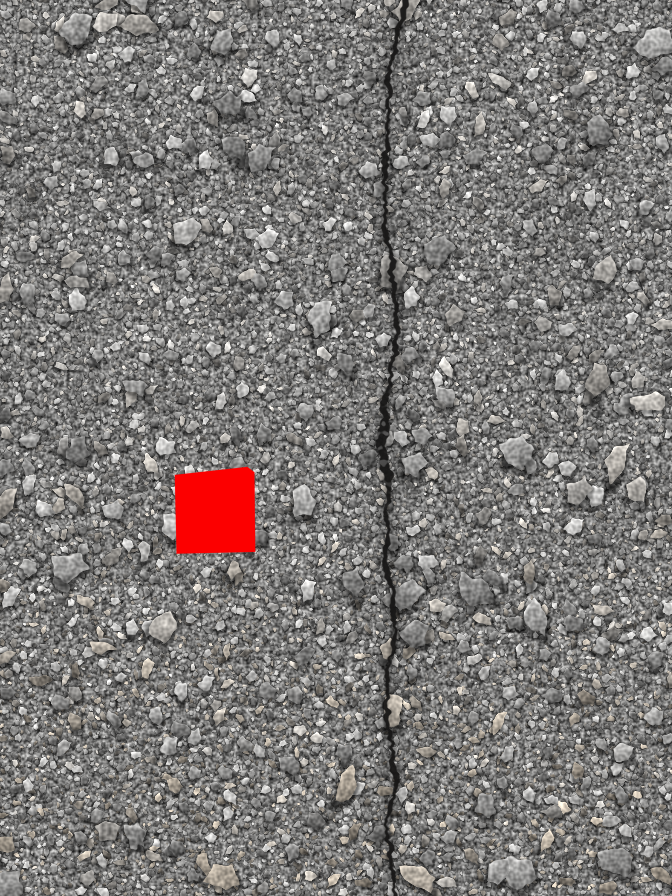
This texture is drawn by a WebGL 2 fragment shader. Its source:

```glsl
#version 300 es
precision highp float;
// Worn asphalt split by a tall, jagged crack, with a flat red painted patch.
// Angular stones are scattered on jittered grids, coarse over fine, above noisy
// grit; the crack follows smoothed knots roughened by gradient noise.
uniform vec2 u_resolution;
out vec4 fragColor;

const float TAU = 6.2831853;
const vec3 PATCH_RED = vec3(0.99, 0.0, 0.0);
const vec3 CRACK_DARK = vec3(0.09, 0.087, 0.085);
const vec3 WARM = vec3(1.05, 1.0, 0.93);
const vec3 NEUTRAL = vec3(1.003, 1.0, 0.992);

vec3 hash3(vec2 cell, float seed) {
  vec3 q = fract(cell.xyx * vec3(0.1031, 0.1030, 0.0973) + seed * 0.137);
  q += dot(q, q.yxz + 33.33);
  return fract((q.xxy + q.yzz) * q.zyx);
}

float cornerSlope(vec2 cell, vec2 offset) {
  float angle = TAU * hash3(cell, 3.0).x;
  return dot(vec2(cos(angle), sin(angle)), offset);
}

float gradientNoise(vec2 p) {
  vec2 i = floor(p), f = p - i, e = vec2(1.0, 0.0);
  vec2 u = f * f * f * (f * (f * 6.0 - 15.0) + 10.0);
  float low = mix(cornerSlope(i, f), cornerSlope(i + e, f - e), u.x);
  float high = mix(cornerSlope(i + e.yx, f - e.yx), cornerSlope(i + 1.0, f - 1.0), u.x);
  return mix(low, high, u.y);
}

// Signed distance to a stretched, irregular five-sided stone
float stoneDistance(vec2 q, vec3 rnd) {
  float turn = TAU * rnd.z, c = cos(turn), s = sin(turn);
  q = mat2(c, -s, s, c) * q;
  q.x *= mix(1.0, 1.7, rnd.y);
  float radius = mix(0.20, 0.42, fract(rnd.x * 7.3 + rnd.y)), d = -1.0;
  for (int i = 0; i < 5; i++) {
    float k = float(i), wobble = fract(rnd.x * 13.7 + k * 0.618);
    float a = TAU * (k + 0.5 * wobble) / 5.0;
    d = max(d, dot(q, vec2(cos(a), sin(a))) - radius * (0.72 + 0.4 * wobble));
  }
  return d;
}

// One grid of lit stones with shaded gaps; spread is the range of their tones
vec3 layStones(vec3 ground, vec2 p, float size, float density, float spread, float seed, float pixel) {
  vec2 g = p / size, home = floor(g), local = vec2(0.0);
  vec3 chosen = vec3(0.5);
  float nearest = 10.0;
  for (int j = -1; j <= 1; j++) for (int i = -1; i <= 1; i++) {
    vec2 cell = home + vec2(i, j);
    vec3 place = hash3(cell, seed);
    if (place.z > density) continue;
    vec3 rnd = hash3(cell, seed + 7.0);
    vec2 q = g - cell - 0.5 - 0.8 * (place.xy - 0.5);
    float d = stoneDistance(q, rnd);
    if (d < nearest) { nearest = d; chosen = rnd; local = q; }
  }
  nearest += 0.09 * gradientNoise(g * 4.5 + seed);
  float aa = 0.7 * pixel / size;
  float cover = 1.0 - smoothstep(-aa, aa, nearest);
  float shadow = 1.0 - smoothstep(0.0, 0.16, nearest + 0.18 * local.y);
  float tone = 0.54 + spread * (chosen.x - 0.5) + 0.28 * dot(local, vec2(-0.35, 0.9));
  tone += 0.10 * smoothstep(-0.10, 0.0, nearest) * smoothstep(-0.1, 0.2, local.y);
  tone += 0.16 * gradientNoise(p * 95.0 + seed) + 0.22 * gradientNoise(p * 240.0);
  float warmth = smoothstep(0.5, 0.9, chosen.y) * (0.4 + 0.8 * smoothstep(0.6, 0.1, p.y));
  vec3 stone = tone * mix(NEUTRAL, WARM, warmth);
  return mix(ground * (1.0 - 0.42 * shadow), stone, cover);
}

// Sideways offsets of the crack, bottom to top, in thousandths of the height
float crackCentre(float y) {
  float knots[25] = float[25](5., -3., -5., 4., -1., -7., -3., 3., 1., -7., -5., -3.,
    -10., -9., -1., 5., 3., -1., -8., -8., -7., -4., -3., 5., 16.);
  float t = clamp(y, 0.0, 0.9999) * 24.0;
  int k = int(t);
  float bend = mix(knots[k], knots[k + 1], smoothstep(0.0, 1.0, fract(t)));
  float jag = 0.004 * gradientNoise(vec2(y * 65.0, 2.3)) + 0.004 * gradientNoise(vec2(y * 170.0, 7.6));
  return 0.4375 + 0.001 * bend + jag;
}

// Distance bound for the five-cornered patch, corners clockwise
float patchDistance(vec2 p) {
  vec2 corner[5] = vec2[5](vec2(0.195, 0.470), vec2(0.276, 0.479), vec2(0.284, 0.473),
    vec2(0.285, 0.384), vec2(0.197, 0.382));
  float d = -1.0;
  for (int i = 0; i < 5; i++) {
    vec2 edge = normalize(corner[(i + 1) % 5] - corner[i]);
    d = max(d, dot(p - corner[i], vec2(-edge.y, edge.x)));
  }
  return d;
}

void main() {
  float pixel = 1.0 / u_resolution.y;
  vec2 p = gl_FragCoord.xy * vec2(0.75, 1.0) / u_resolution;

  // Grit, then stones from fine to coarse
  float grit = 0.44 + 0.34 * gradientNoise(p * 150.0) + 0.34 * gradientNoise(p * 310.0);
  vec3 colour = grit * NEUTRAL;
  colour = layStones(colour, p, 0.0075, 0.85, 0.46, 11.0, pixel);
  colour = layStones(colour, p, 0.014, 0.65, 0.42, 23.0, pixel);
  colour = layStones(colour, p, 0.026, 0.42, 0.34, 37.0, pixel);
  colour = layStones(colour, p, 0.047, 0.18, 0.24, 53.0, pixel);
  colour *= 1.0 + 0.07 * gradientNoise(p * 9.0);
  colour = 0.49 * NEUTRAL + 1.13 * (colour - 0.44 * NEUTRAL);

  // Crack: soft shaded shoulders around a ragged opening
  float side = p.x - crackCentre(p.y);
  float bulge = exp(-pow((p.y - 0.51) / 0.055, 2.0));
  float halfWidth = 0.0025 + 0.003 * bulge + 0.003 * gradientNoise(vec2(p.y * 48.0, 4.7));
  halfWidth = max(halfWidth, 0.0012);
  colour *= 1.0 - 0.32 * exp(-abs(side) / (0.008 + 0.006 * bulge));
  float opening = 1.0 - smoothstep(-pixel, pixel, abs(side) - halfWidth);
  float rubble = bulge * smoothstep(0.1, 0.4, gradientNoise(p * 125.0));
  colour = mix(colour, CRACK_DARK + 0.25 * rubble, opening * 0.94);

  // Painted patch
  float paint = 1.0 - smoothstep(-0.7 * pixel, 0.7 * pixel, patchDistance(p));
  fragColor = vec4(mix(clamp(colour, 0.0, 1.0), PATCH_RED, paint), 1.0);
}
```
